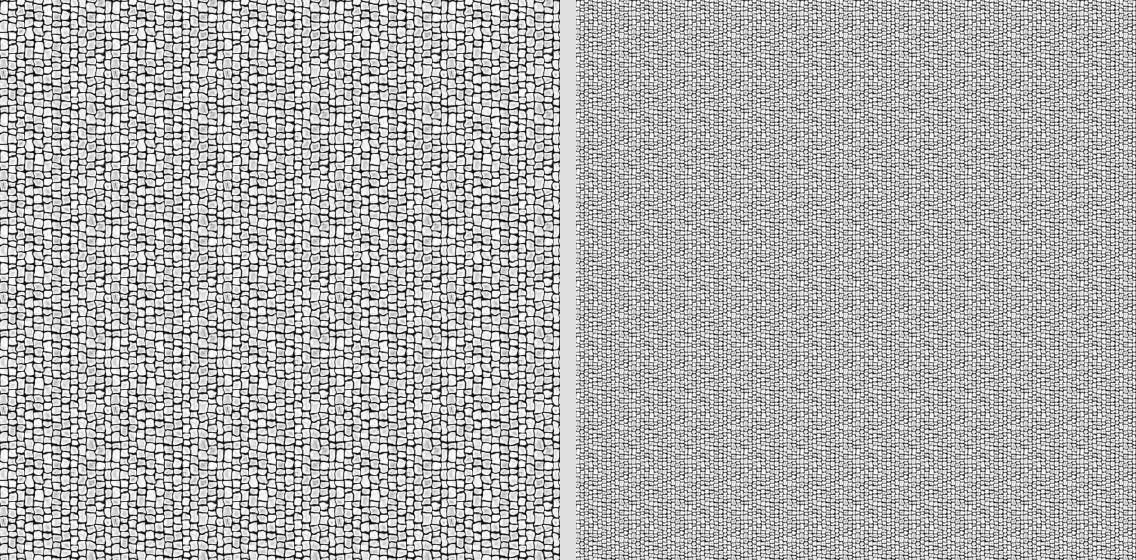
Left: one tile. Right: repeated 2 by 2.
Write a Shadertoy shader that draws this texture map.

```glsl
// Seamless grey cobblestone paving: a square patch of stone columns, repeated in a grid.
// Every column has its own stone count and jittered, tilted joints; wrapping value
// noise bends the joints and adds mottling, grain and pits to the stone faces.

#define REPEATS 5.0          // patches across and down
#define COLUMNS 13.0         // stone columns per patch
#define MIN_STONES 12.0      // fewest stones in a column
#define EXTRA_STONES 5.0     // random range added to that count
#define COLUMN_JITTER 0.34   // shift of column joints, in columns
#define ROW_JITTER 0.46      // shift of row joints, in stones
#define TILT 0.28            // slope of row joints
#define WARP 0.26            // waviness of all joints, in columns
#define JOINT 0.145          // soft half width of a joint, in columns
#define CORNER 0.24          // corner rounding, in columns
#define MOTTLE 0.26          // darkening of stone centres
#define GRAIN 0.30           // strength of the fine grain

float hash(vec2 p) {
    return fract(sin(dot(p, vec2(127.1, 311.7))) * 43758.5453);
}

float wrapIndex(float i, float n) {
    return floor(mod(i + 0.5, n));
}

// Value noise over the unit patch, wrapping after "cells" lattice steps.
float wrapNoise(vec2 p, float cells, float seed) {
    vec2 q = p * cells;
    vec2 a = mod(floor(q) + 0.5, cells) - 0.5;
    vec2 b = mod(floor(q) + 1.5, cells) - 0.5;
    vec2 f = fract(q);
    f = f * f * (3.0 - 2.0 * f);
    a = floor(a + 0.5) + seed;
    b = floor(b + 0.5) + seed;
    return mix(mix(hash(a), hash(vec2(b.x, a.y)), f.x),
               mix(hash(vec2(a.x, b.y)), hash(b), f.x), f.y);
}

float columnEdge(float i) {
    return i + COLUMN_JITTER * (hash(vec2(wrapIndex(i, COLUMNS), 7.0)) - 0.5);
}

// Height of a row joint at the position "across" (0 to 1) in its column.
float rowEdge(float i, float column, float count, float across) {
    vec2 key = vec2(wrapIndex(i, count), column + 20.0);
    float slope = TILT * (hash(key + 50.0) - 0.5);
    return i + ROW_JITTER * (hash(key) - 0.5) + slope * (across - 0.5);
}

float paving(vec2 uv) {
    vec2 patchPos = fract(uv * REPEATS);

    // Wavy joints
    vec2 bend = vec2(wrapNoise(patchPos, 26.0, 3.0), wrapNoise(patchPos, 26.0, 41.0)) - 0.5;
    vec2 p = patchPos + bend * WARP / COLUMNS;

    // Column
    float x = p.x * COLUMNS;
    float i = floor(x);
    if (x < columnEdge(i)) i -= 1.0;
    else if (x >= columnEdge(i + 1.0)) i += 1.0;
    float left = columnEdge(i);
    float right = columnEdge(i + 1.0);
    float across = (x - left) / (right - left);
    float column = wrapIndex(i, COLUMNS);

    // Stone within the column
    float count = MIN_STONES + floor(EXTRA_STONES * hash(vec2(column, 3.0)));
    float y = p.y * count + hash(vec2(column, 11.0));
    float j = floor(y);
    if (y < rowEdge(j, column, count, across)) j -= 1.0;
    else if (y >= rowEdge(j + 1.0, column, count, across)) j += 1.0;
    float bottom = rowEdge(j, column, count, across);
    float top = rowEdge(j + 1.0, column, count, across);
    vec2 stone = vec2(column, wrapIndex(j, count));

    // Distance to the joints, with rounded corners
    vec2 gap = vec2(min(x - left, right - x), min(y - bottom, top - y) * COLUMNS / count);
    float wear = wrapNoise(patchPos, 39.0, 73.0) - 0.5;
    vec2 inset = gap + vec2(0.018, 0.0) + 0.06 * wear;
    float edgeDist = CORNER - length(max(CORNER - inset, 0.0));
    float face = smoothstep(0.0, JOINT, edgeDist);

    // Pale rim, mottled centre, grain and pits
    float fine = wrapNoise(patchPos, 64.0, 97.0);
    float coarse = wrapNoise(patchPos, 34.0, 131.0);
    float centre = smoothstep(0.14, 0.40, min(gap.x, gap.y));
    float tone = 1.02 - MOTTLE * centre * hash(stone + 200.0) * (0.5 + coarse);
    tone -= 0.07 * hash(vec2(column, 17.0));
    tone += GRAIN * (0.5 * (fine + coarse) - 0.5);
    float pits = smoothstep(0.80, 0.97, fine) * step(0.6, hash(stone + 300.0));
    tone -= 0.40 * pits;

    return mix(0.05, min(tone, 0.99), face);
}

void mainImage(out vec4 fragColor, in vec2 fragCoord) {
    // Four samples per pixel smooth the joints
    float grey = 0.0;
    for (int k = 0; k < 4; k++) {
        vec2 offset = vec2(float(k % 2), float(k / 2)) * 0.5 - 0.25;
        grey += 0.25 * paving((fragCoord + offset) / iResolution.xy);
    }
    fragColor = vec4(vec3(clamp(grey, 0.0, 1.0)), 1.0);
}
```
